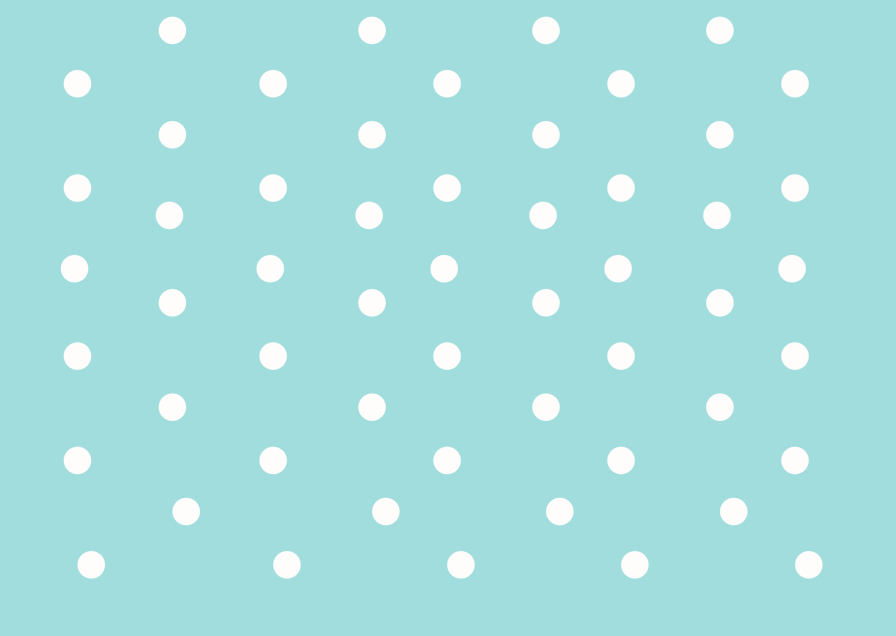
This pattern is drawn by a Shadertoy shader. Its source:

```glsl
// Staggered white polka dots on pale aqua, with slightly uneven row and column spacing.

const vec3 AQUA = vec3(0.63, 0.868, 0.866);
const vec3 WHITE = vec3(1.0, 0.992, 0.988);

// Lengths are fractions of the canvas height.
const float RADIUS = 0.0216;
const float COLUMN_PITCH = 0.2735;
const float ROW_PITCH = 0.1641;
const float STAGGER_DROP = 0.0838;
const float TOP_MARGIN = 0.0478;
const int ROW_PAIRS = 6;

// Signed distance to a disc.
float discDistance(vec2 p, vec2 center, float radius) {
    return length(p - center) - radius;
}

// Distance to a row whose first dot stands apart from an even run.
float rowDistance(vec2 p, float y, float firstX, float runX, float runCount) {
    float column = clamp(round((p.x - runX) / COLUMN_PITCH), 0.0, runCount - 1.0);
    float run = discDistance(p, vec2(runX + column * COLUMN_PITCH, y), RADIUS);
    float first = discDistance(p, vec2(firstX, y), RADIUS);
    return min(first, run);
}

// Depth of a row pair; the spacing tightens around the third pair.
float pairDepth(float row) {
    float tightening = 0.0373 * step(2.0, row) + 0.0267 * step(3.0, row);
    return TOP_MARGIN + row * ROW_PITCH - tightening;
}

// Sideways slip: the third pair drifts left, the last one right.
float pairShift(float row) {
    return row == 2.0 ? -0.0046 : (row == 5.0 ? 0.0217 : 0.0);
}

// Each pair holds a row of four dots above a staggered row of five.
float dotsDistance(vec2 p) {
    float nearest = 1.0;
    for (int i = 0; i < ROW_PAIRS; i++) {
        float row = float(i);
        float y = pairDepth(row);
        vec2 q = p - vec2(pairShift(row), 0.0);
        nearest = min(nearest, rowDistance(q, y, 0.2711, 0.5850, 3.0));
        nearest = min(nearest, rowDistance(q, y + STAGGER_DROP, 0.1218, 0.4295, 4.0));
    }
    return nearest;
}

void mainImage(out vec4 fragColor, in vec2 fragCoord) {
    // Measure depth downward from the top edge.
    vec2 p = vec2(fragCoord.x, iResolution.y - fragCoord.y) / iResolution.y;
    float pixel = 1.0 / iResolution.y;
    float coverage = 1.0 - smoothstep(-0.75 * pixel, 0.75 * pixel, dotsDistance(p));
    fragColor = vec4(mix(AQUA, WHITE, coverage), 1.0);
}
```
